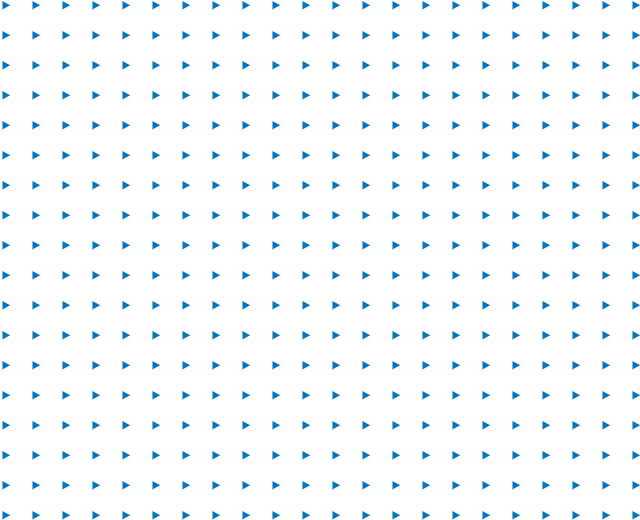
This pattern is drawn by a Shadertoy shader. Its source:

```glsl
// A sparse square grid of small solid blue triangles pointing right on white.
// Each cell is folded with fract, and one triangle distance function
// is drawn in it with an antialiased edge.

const float ROWS_PER_HEIGHT = 17.3333;       // cells that fit the canvas height
const vec2 BASE_CENTER = vec2(0.083, 0.175); // middle of the flat side, from cell top left
const float TRI_LENGTH = 0.256;              // flat side to tip, in cells
const float TRI_HALF_HEIGHT = 0.138;         // half of the flat side, in cells
const float EDGE_PIXELS = 1.2;               // width of the smoothed edge
const vec3 PAPER = vec3(1.0);
const vec3 BLUE = vec3(0.01, 0.46, 0.74);

// Signed distance to the edges of a right-pointing isosceles triangle
float triangleDistance(vec2 p, float len, float halfHeight) {
    vec2 slantNormal = normalize(vec2(halfHeight, len));
    float slant = dot(vec2(p.x - len, abs(p.y)), slantNormal);
    return max(-p.x, slant);
}

void mainImage(out vec4 fragColor, in vec2 fragCoord) {
    // Grid coordinates start at the top left corner
    float cellsPerPixel = ROWS_PER_HEIGHT / iResolution.y;
    vec2 grid = vec2(fragCoord.x, iResolution.y - fragCoord.y) * cellsPerPixel;
    vec2 local = fract(grid) - BASE_CENTER;

    // Triangle coverage
    float d = triangleDistance(local, TRI_LENGTH, TRI_HALF_HEIGHT);
    float halfEdge = 0.5 * EDGE_PIXELS * cellsPerPixel;
    float ink = 1.0 - smoothstep(-halfEdge, halfEdge, d);

    fragColor = vec4(mix(PAPER, BLUE, ink), 1.0);
}
```
